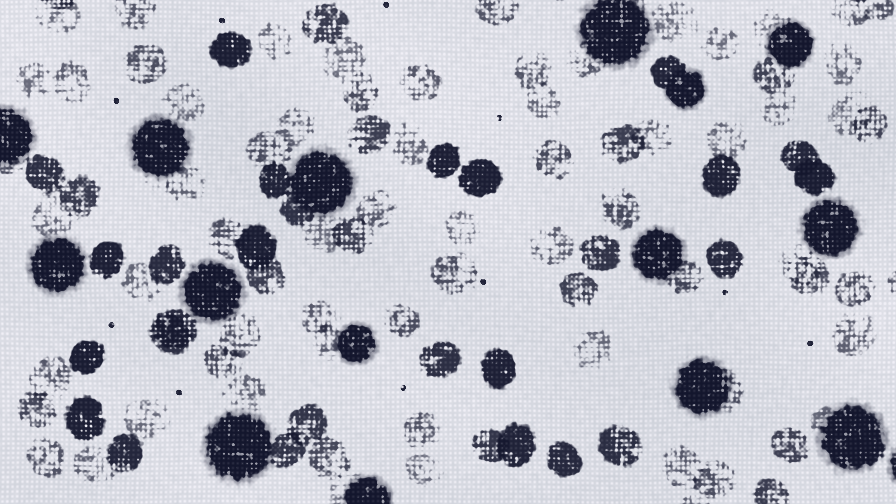
This pattern is drawn by a WebGL 2 fragment shader. Its source:

```glsl
#version 300 es
precision highp float;

uniform vec2 u_resolution;
out vec4 fragColor;

const float TAU = 6.2831853;

// Colours
const vec3 CLOTH_LIGHT = vec3(0.925, 0.922, 0.95);
const vec3 CLOTH_SHADE = vec3(0.765, 0.785, 0.82);
const vec3 INK = vec3(0.075, 0.085, 0.175);

// Sizes, in canvas heights
const float THREADS = 105.0;
const float STAMP_CELL = 0.115;
const float STAMP_SHARE = 0.84;
const vec2 STAMP_RADIUS = vec2(0.034, 0.043);
const float SPECK_SHARE = 0.07;
const float SPECK_RADIUS = 0.006;
const float BLOT_CELL = 0.3;
const float BLOT_SHARE = 0.8;
const vec2 BLOT_RADIUS = vec2(0.040, 0.076);

// Ink load: how much of the weave is covered
const float LOAD_FAINT = -0.13;
const float LOAD_FULL = 0.75;
const float LOAD_BLOT = 0.66;
const float LOAD_TILT = 0.2;

vec3 hash3(vec2 cell, int seed) {
    uvec3 v = uvec3(ivec3(ivec2(cell), seed) + 4096);
    v = v * 1664525u + 1013904223u;
    v += v.yzx * v.zxy;
    v ^= v >> 16u;
    v += v.yzx * v.zxy;
    return vec3(v >> 8u) / 16777216.0;
}

float cornerSlope(vec2 corner, vec2 offset, int seed) {
    float angle = TAU * hash3(corner, seed).x;
    return dot(vec2(cos(angle), sin(angle)), offset);
}

float gradientNoise(vec2 p, int seed) {
    vec2 i = floor(p), f = p - i;
    vec2 w = f * f * f * (f * (f * 6.0 - 15.0) + 10.0);
    vec2 e = vec2(1.0, 0.0);
    float low = mix(cornerSlope(i, f, seed), cornerSlope(i + e, f - e, seed), w.x);
    float high = mix(cornerSlope(i + e.yx, f - e.yx, seed),
                     cornerSlope(i + 1.0, f - 1.0, seed), w.x);
    return mix(low, high, w.y);
}

float coverage(float load, float wear) {
    return smoothstep(-0.25, 0.45, load - wear);
}

// Dry round stamps, from faint to full, plus a few tiny specks
float stampInk(vec2 p, float wear, float grain) {
    float bare = 1.0;
    vec2 home = floor(p / STAMP_CELL);
    for (int k = 0; k < 9; k++) {
        vec2 cell = home + vec2(k % 3, k / 3) - 1.0;
        vec3 place = hash3(cell, 11), look = hash3(cell, 12);
        if (place.z > STAMP_SHARE) continue;
        bool speck = place.z < SPECK_SHARE;
        float radius = speck ? SPECK_RADIUS : mix(STAMP_RADIUS.x, STAMP_RADIUS.y, look.x);
        float turn = TAU * look.z;
        vec2 d = (p - (cell + place.xy) * STAMP_CELL) / radius;
        vec2 axis = vec2(cos(turn), sin(turn));
        vec2 local = vec2(dot(d, axis), dot(d, vec2(-axis.y, axis.x)));
        float reach = length(local * vec2(0.94, 1.08)) + 0.14 * grain;
        float disc = 1.0 - smoothstep(0.9, 1.06, reach);
        float strength = speck ? 0.9 : pow(look.y, 3.2);
        float load = mix(LOAD_FAINT, LOAD_FULL, strength) + LOAD_TILT * local.x;
        float opacity = mix(0.56, 0.97, sqrt(strength));
        bare *= 1.0 - disc * opacity * coverage(load, wear);
    }
    return 1.0 - bare;
}

// Wet blots that bleed along the threads
float blotInk(vec2 p, float wear, float grain) {
    float bare = 1.0;
    vec2 home = floor(p / BLOT_CELL);
    for (int k = 0; k < 9; k++) {
        vec2 cell = home + vec2(k % 3, k / 3) - 1.0;
        vec3 place = hash3(cell, 21), look = hash3(cell, 22);
        if (place.z > BLOT_SHARE) continue;
        float radius = mix(BLOT_RADIUS.x, BLOT_RADIUS.y, look.x);
        float reach = length(p - (cell + place.xy) * BLOT_CELL) / radius + 0.12 * grain;
        float core = 1.0 - smoothstep(0.84, 1.0, reach);
        float halo = 0.4 * (1.0 - smoothstep(0.88, 1.16, reach));
        bare *= 1.0 - max(core * coverage(LOAD_BLOT, wear), halo);
    }
    return 1.0 - bare;
}

void main() {
    vec2 p = gl_FragCoord.xy / u_resolution.y;

    // Weave with slightly wandering threads
    vec2 wander = vec2(gradientNoise(p * 3.0, 1), gradientNoise(p * 3.0, 2));
    vec2 thread = p * THREADS + 0.9 * wander;
    vec2 bump = 0.5 - 0.5 * cos(TAU * thread);
    float knuckle = bump.x * bump.y;
    float grain = gradientNoise(thread * vec2(0.45, 1.1), 3)
                + gradientNoise(thread * vec2(1.1, 0.45), 4);

    // Cloth with broad, soft folds
    float folds = gradientNoise(mat2(0.8, 0.9, -0.5, 1.6) * p * 1.6, 5);
    float light = 0.62 + 0.35 * folds + 0.6 * (knuckle - 0.25) + 0.16 * grain;
    vec3 colour = mix(CLOTH_SHADE, CLOTH_LIGHT, clamp(light, 0.0, 1.1));

    // Ink caught unevenly by the weave
    float patches = gradientNoise(p * 32.0, 6);
    float wear = 0.8 * grain + 0.5 * patches + 0.5 * (knuckle - 0.25);
    float bare = (1.0 - stampInk(p, wear, grain)) * (1.0 - blotInk(p, wear, grain));
    float ink = (1.0 - bare) * (1.0 - 0.1 * knuckle);

    fragColor = vec4(mix(colour, INK, ink), 1.0);
}
```
